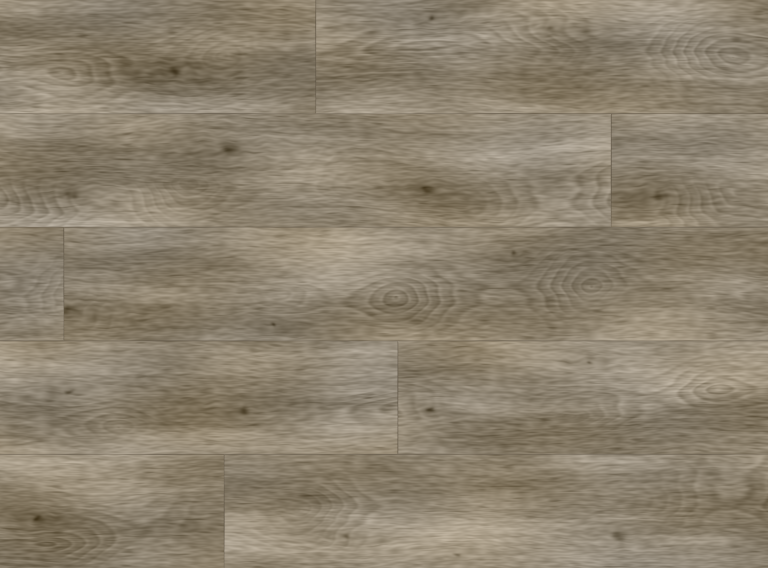
This texture is drawn by a Shadertoy shader. Its source:

```glsl
// Weathered grey-brown oak floor: five rows of long planks with staggered joints, grain and knots.
#define ROWS 5.0
#define SEAM_HALF_WIDTH 0.005
#define SEAM_STRENGTH 0.45
#define KNOTS 4
#define RING_DENSITY 15.0
#define RING_CONTRAST 0.20
#define STREAK_CONTRAST 0.72
#define FIBRE_CONTRAST 0.37
#define BASE_TONE 0.75
#define DARK_WOOD vec3(0.42, 0.376, 0.296)
#define LIGHT_WOOD vec3(0.635, 0.592, 0.52)
#define SEAM_COLOR vec3(0.36, 0.32, 0.26)

// Position of the butt joint in each row, top to bottom, as a share of the width.
const float JOINTS[5] = float[5](0.411, 0.796, 0.083, 0.518, 0.292);

float hash(vec2 p) {
    vec3 q = fract(vec3(p.xyx) * 0.1031);
    q += dot(q, q.yzx + 33.33);
    return fract((q.x + q.y) * q.z);
}

// Gradient noise, roughly -1 to 1.
float cornerSlope(vec2 cell, vec2 offset) {
    float angle = 6.2832 * hash(cell);
    return dot(vec2(cos(angle), sin(angle)), offset);
}

float noise(vec2 p) {
    vec2 i = floor(p), f = p - i;
    vec2 u = f * f * f * (f * (f * 6.0 - 15.0) + 10.0);
    vec2 e = vec2(1.0, 0.0);
    float low = mix(cornerSlope(i, f), cornerSlope(i + e.xy, f - e.xy), u.x);
    float high = mix(cornerSlope(i + e.yx, f - e.yx), cornerSlope(i + e.xx, f - e.xx), u.x);
    return 1.4 * mix(low, high, u.y);
}

// Wood colour at q (x along the plank, y across it, in plank widths).
vec3 wood(vec2 q, float plank, float plankLength) {
    vec2 seed = vec2(plank * 17.0 + 40.0, plank * 29.0 + 60.0);
    vec2 g = q;
    float knotShade = 0.0, knotRings = 0.0;

    // Knots push the grain aside and darken it.
    for (int k = 0; k < KNOTS; k++) {
        vec2 id = seed + vec2(float(k) * 3.0, 7.0);
        vec2 center = vec2((float(k) + hash(id)) * plankLength / float(KNOTS),
                           mix(0.12, 0.88, hash(id + 1.7)));
        float size = mix(0.03, 0.085, pow(hash(id + 4.3), 2.0));
        vec2 d = q - center;
        d.y += 0.3 * d.x * (hash(id + 9.1) - 0.5);
        vec2 wide = d * vec2(0.3, 1.0);
        float halo = exp(-dot(wide, wide) / (10.0 * size * size));
        d += 0.03 * vec2(noise(q * 9.0 + seed), noise(q * 9.0 - seed));
        vec2 oval = d * vec2(0.65, 1.0);
        float core = exp(-dot(oval, oval) / (0.35 * size * size));
        g.y -= 0.6 * d.y * halo;
        knotRings += halo * size * 20.0;
        knotShade += 0.8 * core + 0.22 * halo;
    }

    // Gently wavering grain, then broad and narrow streaks along it.
    g.y += 0.08 * noise(q * vec2(0.6, 1.2) + seed);
    g.y += 0.012 * noise(q * vec2(2.0, 4.0) + seed);
    float broad = noise(g * vec2(0.3, 2.1) + seed + 11.0);
    float cloud = noise(q * vec2(1.1, 2.0) + seed + 31.0);
    float streak = noise(g * vec2(0.6, 8.0) + seed + 23.0);

    // The saw cuts rings around a wandering heart line: nested arches and long ovals.
    float heart = g.y - 0.55 - 0.35 * noise(vec2(q.x * 0.3, 0.37) + seed);
    float depth = 0.08 + 0.75 * noise(vec2(q.x * 0.55, 0.71) + seed + 5.0);
    float phase = RING_DENSITY * sqrt(heart * heart + depth * depth) + knotRings
                + 0.5 * streak + 0.6 * cloud;
    float ring = sin(6.2832 * phase + 0.8 * sin(6.2832 * phase));
    float figure = exp(-12.0 * heart * heart);
    float ringMask = figure * smoothstep(-0.5, 0.3, noise(q * vec2(0.5, 1.3) + seed + 47.0));

    // Fine straight fibre and short pores follow the grain only loosely.
    vec2 s = mix(q, g, 0.5);
    float fibre = noise(s * vec2(1.8, 27.0) + seed);
    float grain = noise(s * vec2(9.0, 50.0) + seed + 71.0);
    float pores = smoothstep(0.3, 0.8, noise(s * vec2(5.0, 38.0) + seed + 90.0));

    // Limit the broad tone softly, so that fine grain survives in pale areas.
    float shade = STREAK_CONTRAST * (broad + 0.5 * cloud + 0.35 * streak)
                + 0.16 * (hash(seed) - 0.5) - 0.2 * figure;
    float tone = BASE_TONE + 0.55 * tanh(shade / 0.55);
    tone += RING_CONTRAST * ring * mix(0.1, 1.0, ringMask);
    tone += FIBRE_CONTRAST * (0.65 * fibre + 0.85 * grain) - 0.28 * pores;
    tone -= knotShade;

    // Patches lean warm or cool.
    vec3 tint = vec3(0.012, 0.0, -0.022) * noise(q * vec2(0.7, 1.5) + seed + 83.0);
    return mix(DARK_WOOD, LIGHT_WOOD, clamp(tone, -0.8, 1.5)) + tint;
}

void mainImage(out vec4 fragColor, in vec2 fragCoord) {
    // One unit is the width of a plank; y runs down from the top edge.
    float unit = iResolution.y / ROWS;
    vec2 p = vec2(fragCoord.x, iResolution.y - fragCoord.y) / unit;
    float plankLength = iResolution.x / unit;

    // Find the row and the plank on either side of its joint.
    float row = floor(p.y);
    float joint = JOINTS[int(mod(row, 5.0))] * plankLength;
    float side = step(joint, p.x);
    vec2 q = vec2(p.x - joint + (1.0 - side) * plankLength, p.y - row);
    vec3 color = wood(q, row * 2.0 + side, plankLength);

    // Thin faint seams, broken up by wear and left out along the outer border.
    float rowLine = clamp(floor(p.y + 0.5), 1.0, ROWS - 1.0);
    float seamDistance = min(abs(p.y - rowLine), abs(p.x - joint));
    float seam = clamp((SEAM_HALF_WIDTH - seamDistance) * unit + 0.5, 0.0, 1.0);
    float wear = 1.0 + 0.6 * noise(p * 2.5 + 13.0);
    fragColor = vec4(mix(color, SEAM_COLOR, SEAM_STRENGTH * wear * seam), 1.0);
}
```
